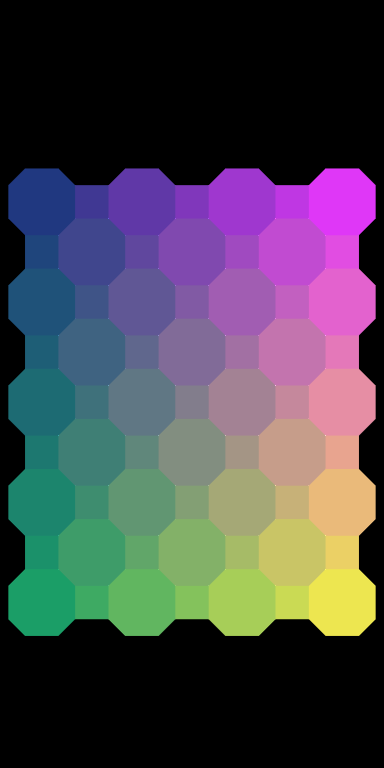
Give the GLSL for this pattern, as a WebGL 1 fragment shader.

```glsl
precision highp float;
// Octagons and squares tiled on a black ground, tinted by a four-corner gradient.

uniform vec2 u_resolution;

// Signed distance to a square of half width 1.
float squareDistance(vec2 p) {
  vec2 a = abs(p);
  return max(a.x, a.y) - 1.0;
}

// Signed distance to a square of half width 2 with its corners cut off.
float octagonDistance(vec2 p) {
  vec2 a = abs(p);
  return max(max(a.x, a.y) - 2.0, (a.x + a.y - 3.0) * 0.7071);
}

// Bilinear blend of the corner colours, t running from lower left to upper right.
vec3 gradientColor(vec2 t) {
  vec3 green = vec3(0.105, 0.62, 0.405);
  vec3 yellow = vec3(0.93, 0.90, 0.315);
  vec3 navy = vec3(0.125, 0.22, 0.50);
  vec3 magenta = vec3(0.875, 0.215, 0.97);
  return mix(mix(green, yellow, t.x), mix(navy, magenta, t.x), t.y);
}

void main() {
  // The canvas is 23 units wide and neighbouring cells are 3 units apart.
  float pixel = 23.0 / u_resolution.x;
  vec2 p = gl_FragCoord.xy * pixel - vec2(2.5, 9.91);
  vec2 lastCell = vec2(6.0, 8.0);
  vec3 color = vec3(0.0);

  // Add up the coverage of the four surrounding cells.
  for (int j = 0; j < 2; j++) {
    for (int i = 0; i < 2; i++) {
      vec2 cell = floor(p / 3.0) + vec2(float(i), float(j));
      vec2 local = p - cell * 3.0;
      bool isSquare = mod(cell.x + cell.y, 2.0) > 0.5;
      float d = isSquare ? squareDistance(local) : octagonDistance(local);
      float coverage = clamp(0.5 - d / pixel, 0.0, 1.0);
      bool inGrid = all(equal(cell, clamp(cell, vec2(0.0), lastCell)));
      if (inGrid) color += coverage * gradientColor(cell / lastCell);
    }
  }

  gl_FragColor = vec4(color, 1.0);
}
```
